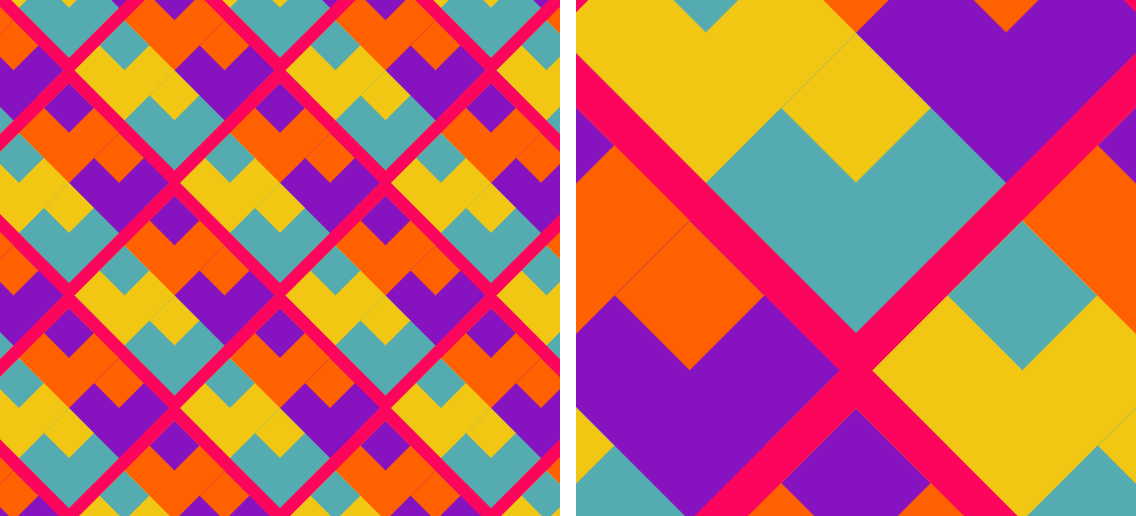
Left, the full canvas; right, a detail of the centre.
Give the GLSL for this pattern, as a Shadertoy shader.

```glsl
// Staggered diamonds in pink bands, each quartered into four colours with a notch cell at each quarter's top.
#define PERIOD vec2(0.4089, 0.4364)   // repeat size, in canvas heights
#define CENTRE_Y 0.6455               // height of one diamond centre
#define HALF_DIAGONAL 0.194           // diamond centre to tip
#define SEAM 0.004                    // hairline round a notch cell, in diamond units
#define LEAK 0.3                      // how much quarter colour shows in the hairline
#define PINK vec3(0.99, 0.02, 0.36)
#define TEAL vec3(0.33, 0.67, 0.69)
#define ORANGE vec3(1.0, 0.38, 0.0)
#define YELLOW vec3(0.95, 0.78, 0.08)
#define PURPLE vec3(0.53, 0.07, 0.75)

// Antialiased coverage of a signed distance, positive inside.
float cover(float inside, float pixel) {
    return clamp(0.5 + inside / pixel, 0.0, 1.0);
}

// Blends the bottom, right, left and top colours by the two diagonal sides.
vec3 quarters(vec3 bottom, vec3 right, vec3 left, vec3 top, vec2 side) {
    return mix(mix(bottom, right, side.x), mix(left, top, side.x), side.y);
}

// Offset from the nearest centre of two interleaved rectangular grids.
vec2 nearestDiamond(vec2 p) {
    vec2 q = p / PERIOD;
    vec2 a = (fract(q + 0.5) - 0.5) * PERIOD;
    vec2 b = (fract(q) - 0.5) * PERIOD;
    return abs(a.x) + abs(a.y) < abs(b.x) + abs(b.y) ? a : b;
}

void mainImage(out vec4 fragColor, in vec2 fragCoord) {
    vec2 p = (fragCoord - vec2(0.5 * iResolution.x, 0.0)) / iResolution.y;
    vec2 local = nearestDiamond(p - vec2(0.0, CENTRE_Y));

    // Diagonal axes: each runs from -1 to 1 across the diamond.
    vec2 uv = vec2(local.x + local.y, local.y - local.x) / HALF_DIAGONAL;
    float pixel = sqrt(2.0) / (HALF_DIAGONAL * iResolution.y);

    // Four quarters.
    vec2 side = vec2(cover(uv.x, pixel), cover(uv.y, pixel));
    vec3 colour = quarters(TEAL, PURPLE, YELLOW, ORANGE, side);

    // Notch cell in the top corner of each quarter, with a faint hairline.
    vec3 cellColour = quarters(YELLOW, ORANGE, TEAL, PURPLE, step(0.25, uv));
    vec2 offset = abs(fract(uv - 0.25) - 0.5);
    float inside = 0.25 - max(offset.x, offset.y);
    float cell = mix(cover(inside, pixel), cover(inside - SEAM, pixel), LEAK);
    colour = mix(colour, cellColour, cell);

    // Bands between diamonds.
    float diamond = cover(1.0 - max(abs(uv.x), abs(uv.y)), pixel);
    fragColor = vec4(mix(PINK, colour, diamond), 1.0);
}
```
